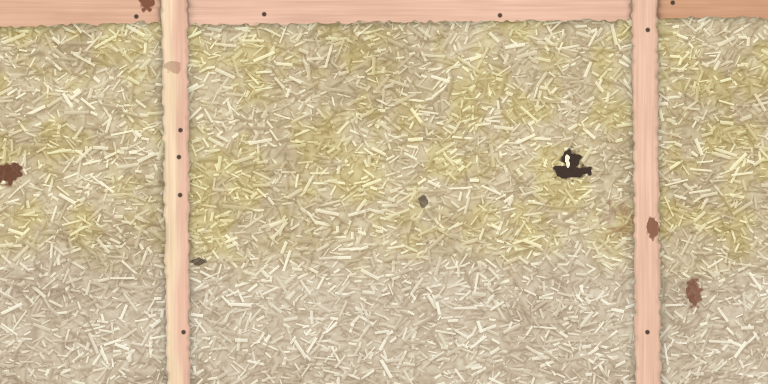
Reproduce this texture procedurally as a Shadertoy shader.

```glsl
// Chopped straw packed between a timber top rail and two upright posts.
// Straw: stacked jittered grids of short oriented strokes, shaded by a tone ramp.
// Timber: slanted bands with stretched-noise grain, knots, nail holes and soft shadow.

const int   STRAW_LAYERS = 7;
const float STRAW_CELL   = 0.024;  // cell size of the lowest layer
const float CELL_GROWTH  = 0.0024; // size added per layer
const float STRAW_CHANCE = 0.62;
const float PALE_HEIGHT  = 0.33;   // the straw is bleached below this line
const vec3  STRAW_DARK   = vec3(0.53, 0.45, 0.32);
const vec3  STRAW_MID    = vec3(0.79, 0.72, 0.585);
const vec3  STRAW_LIGHT  = vec3(0.99, 0.965, 0.85);
const vec3  WOOD_PINK    = vec3(0.925, 0.755, 0.655);
const vec3  WOOD_CREAM   = vec3(0.975, 0.865, 0.725);
const vec3  WOOD_BROWN   = vec3(0.83, 0.635, 0.50);
const vec3  SOIL         = vec3(0.25, 0.20, 0.18);
const vec3  KNOT         = vec3(0.47, 0.29, 0.22);

const vec2 NAILS[10] = vec2[10](
    vec2(0.688, 0.963), vec2(1.302, 0.960), vec2(0.470, 0.661), vec2(0.466, 0.591),
    vec2(0.469, 0.492), vec2(1.687, 0.922), vec2(1.686, 0.135), vec2(0.478, 0.135),
    vec2(0.355, 0.957), vec2(1.752, 0.993));

vec4 hash4(vec2 p) {
    vec4 q = fract(p.xyxy * vec4(0.1031, 0.1030, 0.0973, 0.1099));
    q += dot(q, q.wzxy + 33.33);
    return fract((q.xxyz + q.yzzw) * q.zywx);
}

float noise(vec2 p) {
    vec2 i = floor(p), f = fract(p);
    f = f * f * (3.0 - 2.0 * f);
    return mix(mix(hash4(i).x, hash4(i + vec2(1, 0)).x, f.x),
               mix(hash4(i + vec2(0, 1)).x, hash4(i + vec2(1, 1)).x, f.x), f.y);
}

float fbm(vec2 p) {
    return 0.55 * noise(p) + 0.3 * noise(p * 2.1 + 7.0) + 0.15 * noise(p * 4.3 + 19.0);
}

// Ragged elliptical patch, 1 inside and 0 outside
float spot(vec2 p, vec2 centre, vec2 radius) {
    float d = length((p - centre) / radius) + 0.7 * (noise(p * 110.0) - 0.5);
    return 1.0 - smoothstep(0.8, 1.15, d);
}

// Lays one grid of strokes and their small shadows over the given tone
float strawLayer(vec2 p, float cell, float seed, float tone, float px) {
    float turn = seed * 0.37;
    vec2 q = mat2(cos(turn), sin(turn), -sin(turn), cos(turn)) * p / cell + seed * 17.3 + 60.0;
    vec2 id = floor(q);
    float aa = px / cell;
    for (int j = -1; j <= 1; j++)
    for (int i = -1; i <= 1; i++) {
        vec2 c = id + vec2(i, j);
        vec4 h = hash4(c + seed * 31.0), g = hash4(c + seed * 57.0 + 9.0);
        if (g.x > STRAW_CHANCE) continue;
        float angle = (h.z + g.w - 1.0) * 1.7 + 0.12 + turn;
        vec2 along = vec2(cos(angle), sin(angle));
        vec2 d = q - c - h.xy;
        d = vec2(dot(d, along), dot(d, vec2(-along.y, along.x)));
        float halfLength = mix(0.25, 0.85, g.y * g.y), halfWidth = mix(0.055, 0.12, g.z);
        vec2 edge = abs(d) - vec2(halfLength, halfWidth);
        float dist = max(edge.x, edge.y);
        float shadow = max(abs(d.x) - halfLength, abs(d.y + 0.09) - halfWidth);
        tone *= 1.0 - 0.24 * (1.0 - smoothstep(-0.05, 0.12, shadow));
        float shade = mix(0.30, 1.02, h.w) + 0.10 * d.y / halfWidth;
        tone = mix(tone, shade, 0.88 * (1.0 - smoothstep(-0.6 * aa, 0.6 * aa, dist)));
    }
    return tone;
}

vec3 strawColour(vec2 p, float px) {
    float tone = 0.25 + 0.5 * fbm(p * 55.0);
    for (int k = 0; k < STRAW_LAYERS; k++)
        tone = strawLayer(p, STRAW_CELL + CELL_GROWTH * float(k), float(k) + 1.0, tone, px);
    tone += 0.22 * (fbm(p * vec2(5.0, 8.0)) - 0.5) + 0.03;
    vec3 col = mix(STRAW_DARK, STRAW_MID, clamp(tone * 2.0, 0.0, 1.0));
    col = mix(col, STRAW_LIGHT, clamp(tone * 2.0 - 1.0, 0.0, 1.0));
    // Golden patches above, bleached straw below
    float pale = 1.0 - smoothstep(-0.09, 0.09, p.y - PALE_HEIGHT + 0.1 * (fbm(p * 6.0) - 0.5));
    col.b -= 0.07 * (1.0 - pale) * smoothstep(0.35, 0.75, fbm(p * 14.0 + 3.0));
    return mix(col, col * 0.94 + vec3(0.05, 0.052, 0.078), pale);
}

vec3 woodColour(vec3 base, vec2 grainUv) {
    float grain = fbm(grainUv * vec2(5.0, 150.0)) - 0.5;
    return base + 0.11 * grain + 0.05 * (fbm(grainUv * vec2(9.0, 22.0)) - 0.5);
}

void mainImage(out vec4 fragColor, in vec2 fragCoord) {
    float px = 1.0 / iResolution.y;
    vec2 p = fragCoord * px;
    vec3 col = strawColour(p, px);

    // Soil clumps and dim hollows in the straw
    col = mix(col, SOIL, 0.95 * max(spot(p, vec2(1.487, 0.553), vec2(0.049, 0.020)),
                                   spot(p, vec2(1.488, 0.582), vec2(0.025, 0.028))));
    col = mix(col, STRAW_LIGHT, spot(p, vec2(1.478, 0.580), vec2(0.006, 0.016)));
    col = mix(col, KNOT * 0.85, 0.85 * spot(p, vec2(0.018, 0.550), vec2(0.038, 0.028)));
    col = mix(col, KNOT, 0.75 * spot(p, vec2(1.806, 0.237), vec2(0.020, 0.034)));
    col = mix(col, KNOT, 0.45 * spot(p, vec2(1.615, 0.430), vec2(0.045, 0.050)) * noise(p * 60.0));
    col = mix(col, SOIL, 0.65 * spot(p, vec2(0.515, 0.320), vec2(0.018, 0.009)));
    col = mix(col, SOIL, 0.55 * spot(p, vec2(1.102, 0.475), vec2(0.012, 0.016)));

    // Signed distances to the posts and the rail, with straw-bitten edges
    float bite = 0.011 * (noise(p * 75.0) - 0.5);
    float leftX = p.x - mix(0.465, 0.454, p.y), rightX = p.x - mix(1.688, 1.678, p.y);
    float post = min(abs(leftX) - mix(0.030, 0.035, p.y), abs(rightX) - 0.033) + bite * 0.7;
    float railY = leftX < 0.0 ? 0.930 + 0.03 * p.x
                : rightX < 0.0 ? 0.930 + 0.0115 * p.x : 0.954;
    float rail = railY - p.y + bite;
    col *= 1.0 - 0.27 * exp(-max(min(post, rail), 0.0) * 120.0);

    // Timber
    vec3 railBase = rightX > 0.0 ? WOOD_BROWN : mix(WOOD_PINK, WOOD_BROWN, leftX < 0.0 ? 0.35 : 0.0);
    vec3 railCol = woodColour(railBase, p) * (1.0 - 0.45 * exp(-max(post, 0.0) * 160.0));
    col = mix(col, railCol, 1.0 - smoothstep(-px, px, rail));
    float cream = leftX < 0.3 ? 1.0 - smoothstep(-0.012, 0.014, leftX + 0.02 * (noise(p * 9.0) - 0.5)) : 0.12;
    vec3 postCol = woodColour(mix(WOOD_PINK, WOOD_CREAM, cream), p.yx);
    postCol *= 1.0 - 0.12 * smoothstep(-0.010, 0.0, post);
    col = mix(col, postCol, 1.0 - smoothstep(-px, px, post));

    // Knots and nail holes
    col = mix(col, KNOT, 0.75 * spot(p, vec2(1.700, 0.406), vec2(0.014, 0.028)));
    col = mix(col, KNOT, 0.85 * spot(p, vec2(0.382, 0.990), vec2(0.020, 0.018)));
    col = mix(col, KNOT, 0.30 * spot(p, vec2(0.450, 0.825), vec2(0.020, 0.016)));
    for (int n = 0; n < 10; n++)
        col = mix(col, SOIL, 0.85 * (1.0 - smoothstep(0.003, 0.003 + 2.0 * px, length(p - NAILS[n]))));

    fragColor = vec4(clamp(col, 0.0, 1.0), 1.0);
}
```
